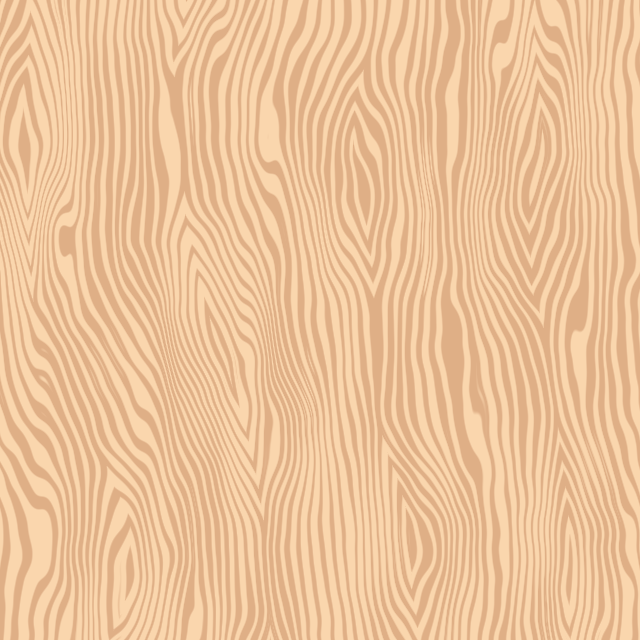
Reproduce this texture procedurally as a WebGL 1 fragment shader.

```glsl
precision highp float;
// Two-tone wood grain: wavering vertical fibres that fork, taper and wrap around knots.

uniform vec2 u_resolution;

#define FIBRES 51.0        // fibre pairs across the canvas
#define LEAN 0.07          // drift of the fibres to the right, going down
#define KNOT_COLUMN 13.0   // width of a knot cell in fibres, a whole number
#define KNOT_ROW 0.62      // height of a knot cell
#define KNOT_RINGS 4.8     // rings in the largest knot
#define WIDTH_VARIATION 0.55
#define SPLITTING 0.75     // how often a fibre is split by a thin line
#define LIGHT_BIAS 0.10
#define SOFTNESS 0.0017
#define LIGHT_WOOD vec3(0.98, 0.84, 0.68)
#define DARK_WOOD vec3(0.875, 0.685, 0.525)

const float TAU = 6.2831853;

float hash(vec2 p) {
  vec3 q = fract(p.xyx * vec3(0.1031, 0.1030, 0.0973));
  q += dot(q, q.yzx + 33.33);
  return fract((q.x + q.y) * q.z);
}

// Smooth value noise from -1 to 1
float noise(vec2 p) {
  vec2 i = floor(p);
  vec2 f = fract(p);
  f = f * f * f * (f * (f * 6.0 - 15.0) + 10.0);
  float low = mix(hash(i), hash(i + vec2(1.0, 0.0)), f.x);
  float high = mix(hash(i + vec2(0.0, 1.0)), hash(i + vec2(1.0, 1.0)), f.x);
  return 2.0 * mix(low, high, f.y) - 1.0;
}

// Fibre coordinate: broad sway, medium bends, then fine hairpins and wobble
float fibreCoordinate(vec2 p) {
  float x = p.x + LEAN * p.y;
  x += 0.085 * noise(p * vec2(1.7, 1.9) + 3.7);
  x += 0.024 * noise(p * vec2(6.0, 4.5) + 17.3);
  x += 0.013 * noise(p * vec2(25.0, 6.5) + 41.9);
  x += 0.0035 * noise(p * vec2(18.0, 22.0) + 73.1);
  return x * FIBRES;
}

// Pushes fibres apart around one knot per cell; the middle closes into rings
float wrapKnots(float u, vec2 p) {
  float column = floor(u / KNOT_COLUMN);
  float across = u - (column + 0.5) * KNOT_COLUMN;
  float y = p.y / KNOT_ROW + hash(vec2(column, 7.0));
  float row = floor(y);
  float size = mix(0.55, 1.0, hash(vec2(column, row) + 29.0));
  float shift = (hash(vec2(column, row) + 53.0) - 0.5) * (1.0 - size);
  float wobble = 0.07 * noise(p * vec2(22.0, 16.0) + 11.0);
  float along = (fract(y) - 0.5 - shift) / (0.5 * size);
  float reach = max(1.0 - along * along, 0.0);
  float side = 2.0 * across / KNOT_COLUMN;
  float falloff = 1.0 - side * side;
  float push = KNOT_RINGS * size * reach * reach * falloff * falloff;
  return u - (across < 0.0 ? -1.0 : 1.0) * push * (1.0 + wobble);
}

// Positive in light fibres, negative in dark ones
float grain(vec2 p) {
  float phase = TAU * wrapKnots(fibreCoordinate(p), p);
  float split = SPLITTING * noise(p * vec2(27.0, 5.0) + 91.0);
  float swell = WIDTH_VARIATION * noise(p * vec2(33.0, 7.0) + 57.0);
  return cos(phase) + split * cos(2.0 * phase) + swell + LIGHT_BIAS;
}

void main() {
  float canvas = min(u_resolution.x, u_resolution.y);
  vec2 p = gl_FragCoord.xy / canvas;

  // Distance to the fibre edge from the local slope
  vec2 offset = vec2(0.0006, 0.0);
  float value = grain(p);
  vec2 slope = vec2(grain(p + offset.xy), grain(p + offset.yx)) - value;
  float edge = value / max(length(slope) / offset.x, 90.0);

  float softness = max(SOFTNESS, 0.75 / canvas);
  float light = smoothstep(-softness, softness, edge);
  gl_FragColor = vec4(mix(DARK_WOOD, LIGHT_WOOD, light), 1.0);
}
```
